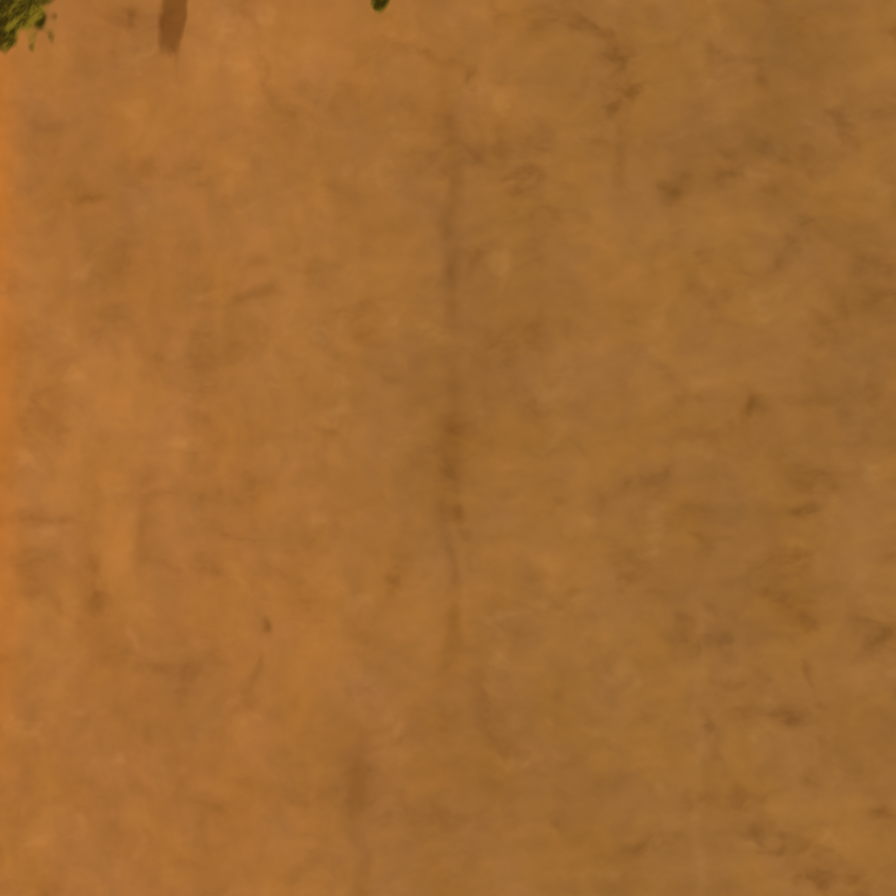
Reproduce this texture procedurally as a Shadertoy shader.

```glsl
// Weathered ochre plaster wall with soft brown smudges, faint seams and a leafy corner.
#define WARM_PLASTER vec3(0.672, 0.437, 0.212)
#define DULL_PLASTER vec3(0.606, 0.413, 0.203)
#define EDGE_GLOW vec3(0.760, 0.450, 0.175)
#define STAIN_TINT vec3(0.75, 0.70, 0.59)
#define LEAF_DARK vec3(0.22, 0.18, 0.04)
#define LEAF_LIGHT vec3(0.50, 0.42, 0.11)
#define CLOUD_AMOUNT 0.070
#define STAIN_AMOUNT 0.66
#define STROKE_CELLS 8.0
#define STROKE_AMOUNT 0.60
#define SEAM_AMOUNT 0.46
#define MOTTLE_AMOUNT 0.050

vec2 hash2(vec2 p) {
    vec3 q = fract(vec3(p.xyx) * vec3(0.1031, 0.1030, 0.0973));
    q += dot(q, q.yzx + 33.33);
    return fract((q.xx + q.yz) * q.zy);
}

float gradientAt(vec2 cell, vec2 offset) {
    float angle = 6.2832 * hash2(cell + 71.0).x;
    return dot(vec2(cos(angle), sin(angle)), offset);
}

float gradientNoise(vec2 p) {
    vec2 i = floor(p), f = fract(p), e = vec2(0.0, 1.0);
    vec2 u = f * f * f * (f * (f * 6.0 - 15.0) + 10.0);
    return mix(mix(gradientAt(i, f), gradientAt(i + e.yx, f - e.yx), u.x),
               mix(gradientAt(i + e, f - e), gradientAt(i + e.yy, f - e.yy), u.x), u.y);
}

float fbm(vec2 p) {
    float sum = 0.0, amplitude = 1.0;
    for (int i = 0; i < 4; i++) {
        sum += amplitude * gradientNoise(p);
        p = mat2(1.6, 1.2, -1.2, 1.6) * p + 17.3;
        amplitude *= 0.52;
    }
    return sum;
}

// Soft trowel marks, mostly near level or upright, one per cell
float trowelStrokes(vec2 p) {
    vec2 cell = floor(p * STROKE_CELLS);
    float sum = 0.0;
    for (int y = -1; y <= 1; y++)
    for (int x = -1; x <= 1; x++) {
        vec2 id = cell + vec2(x, y);
        vec2 place = hash2(id + 5.0), shape = hash2(id + 43.0), kind = hash2(id + 91.0);
        vec2 d = p - (id + 0.1 + 0.8 * place) / STROKE_CELLS;
        float angle = (shape.x - 0.45) * 0.8 + (kind.x > 0.62 ? 1.5 : 0.0);
        d = mat2(cos(angle), -sin(angle), sin(angle), cos(angle)) * d;
        d /= vec2(mix(0.014, 0.050, shape.y), mix(0.005, 0.014, place.y));
        sum += smoothstep(0.15, 1.0, kind.y) * exp(-dot(d, d));
    }
    return sum;
}

// Upright streak at x, fading out beyond its low and high ends
float seam(vec2 p, float x, float low, float high, float width) {
    float d = (p.x - x) / width;
    return exp(-d * d) * smoothstep(low - 0.03, low + 0.04, p.y)
         * (1.0 - smoothstep(high - 0.12, high + 0.03, p.y));
}

// Coverage of a ragged hanging clump
float clump(vec2 p, vec2 centre, vec2 radius, float rag, float blur) {
    float d = length((p - centre) / radius) - 1.0 + rag;
    return 1.0 - smoothstep(-blur, blur, d);
}

void mainImage(out vec4 fragColor, in vec2 fragCoord) {
    vec2 uv = fragCoord / iResolution.xy;
    vec2 warp = vec2(fbm(uv * 9.0 + 3.0), fbm(uv * 9.0 + 31.0));
    vec2 p = uv + 0.014 * warp;

    // Plaster colour, warmer toward the lit left edge
    float warmth = 1.0 - smoothstep(0.05, 0.80, uv.x + 0.14 * fbm(uv * 2.5));
    vec3 color = mix(DULL_PLASTER, WARM_PLASTER, warmth);
    float glow = exp(-pow(uv.x / 0.022, 2.0)) * smoothstep(-0.1, 0.5, uv.y);
    color = mix(color, EDGE_GLOW, 0.8 * glow * (0.8 + 0.6 * gradientNoise(uv * vec2(9.0, 7.0))));
    color *= 1.0 + CLOUD_AMOUNT * fbm(uv * vec2(5.0, 4.0) + 12.0);

    // Mottling: upright drips at left, level trowel drift at right, plus a hue drift
    float drips = fbm(p * vec2(24.0, 9.0) + 140.0);
    float drift = fbm(p * vec2(12.0, 22.0) + 160.0);
    float mottle = mix(drips, drift, smoothstep(0.3, 0.6, uv.x));
    color *= 1.0 + MOTTLE_AMOUNT * (mottle + 0.8 * fbm(p * vec2(38.0, 46.0) + 9.0));
    color += vec3(0.004, -0.002, -0.022) * fbm(uv * vec2(13.0, 11.0) + 200.0);

    // Blotches gather at the upper right and lower right
    float zone = 0.36 + 0.40 * smoothstep(0.42, 0.60, uv.x) * smoothstep(0.52, 0.90, uv.y)
               + 0.40 * smoothstep(0.74, 0.84, uv.x) * (1.0 - smoothstep(0.3, 0.52, uv.y));
    float blotch = smoothstep(-0.05, 0.75, fbm(p * vec2(11.0, 14.0) + 7.0));
    blotch *= 0.45 + 1.0 * smoothstep(-0.35, 0.5, fbm(p * vec2(27.0, 40.0)));
    float stain = STAIN_AMOUNT * zone * blotch;

    // Strokes and seams broken up by finer noise
    float wear = smoothstep(-0.5, 0.55, fbm(p * vec2(24.0, 32.0) + 50.0));
    stain += STROKE_AMOUNT * wear * trowelStrokes(p + 0.010 * warp.yx);
    float seams = seam(p, 0.502, 0.23, 0.95, 0.011) + 0.8 * seam(p, 0.405, -0.1, 0.22, 0.012)
                + 0.6 * seam(p, 0.205, 0.08, 0.38, 0.014) + 0.5 * seam(p, 0.165, 0.36, 0.55, 0.011);
    float streak = 0.75 + 0.9 * gradientNoise(vec2(p.x * 40.0, p.y * 9.0));
    stain += SEAM_AMOUNT * streak * (0.45 + 0.55 * wear) * seams;
    stain += 0.85 * clump(p, vec2(0.192, 1.0), vec2(0.014, 0.060), 0.6 * mottle, 0.35);
    color *= mix(vec3(1.0), STAIN_TINT, min(stain, 1.2));

    // Pale scuffs, and a pale ridge at lower right
    float scuff = smoothstep(0.25, 0.9, fbm(p * vec2(17.0, 23.0) + 80.0));
    color += vec3(0.036, 0.034, 0.030) * (scuff + 0.5 * seam(p, 0.78, -0.1, 0.34, 0.007));

    // Leaf tips hanging from the top edge
    float rag = 0.6 * gradientNoise(uv * vec2(60.0, 45.0));
    float leaves = max(clump(uv, vec2(0.005, 1.0), vec2(0.054, 0.050), rag, 0.16),
                       clump(uv, vec2(0.425, 1.0), vec2(0.010, 0.017), rag, 0.2));
    float blade = fbm(mat2(0.8, 0.6, -0.6, 0.8) * uv * vec2(80.0, 45.0));
    color = mix(color, mix(LEAF_DARK, LEAF_LIGHT, smoothstep(-0.5, 0.6, blade)), leaves);

    fragColor = vec4(clamp(color, 0.0, 1.0), 1.0);
}
```
